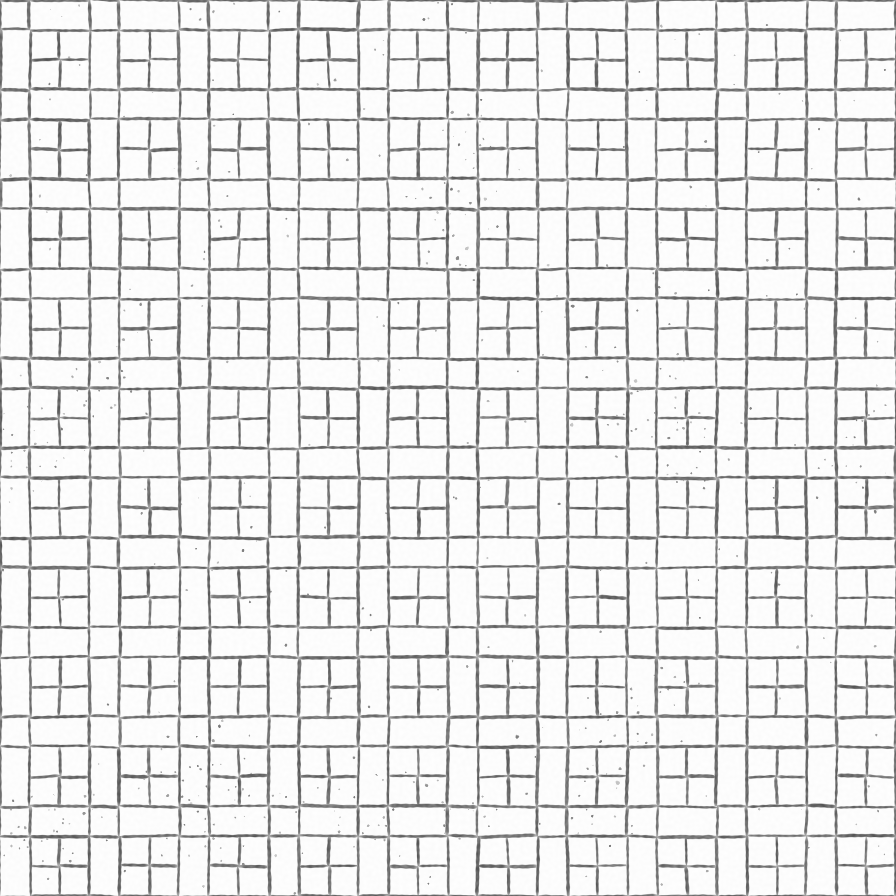
Reproduce this pattern procedurally as a Shadertoy shader.

```glsl
// Hand-drawn tile grid: each repeat holds a four-pane square framed by narrow bands.
// One stroke function draws the upright lines and, with axes swapped, the level ones;
// jittered ends, rough edges, paper grain and clustered specks add wear. All noise wraps.

#define REPEATS 10.0        // repeats across and down
#define HALF_WIDTH 0.0165   // half line width, in repeats
#define JITTER 0.012        // sideways drift of stroke ends
#define ROUGHNESS 0.007     // raggedness of stroke edges
#define INK 0.39            // stroke grey
#define PAPER 0.99          // background grey
#define JOINT_FADE 0.36     // ink lost where strokes meet
#define GRAIN 0.012         // paper texture strength
#define SPECK_CHANCE 0.17   // chance of specks inside worn patches

// Integer hash giving three values from 0 to 1
vec3 hash3(vec2 cell, float salt) {
    uvec3 v = uvec3(ivec3(vec3(cell, salt) + 0.5));
    v = v * 1664525u + 1013904223u;
    v.x += v.y * v.z; v.y += v.z * v.x; v.z += v.x * v.y;
    v ^= v >> 16u;
    v.x += v.y * v.z; v.y += v.z * v.x; v.z += v.x * v.y;
    return vec3(v >> 8u) / 16777216.0;
}

float cornerSlope(vec2 corner, vec2 offset, vec2 period, float salt) {
    float angle = 6.28319 * hash3(mod(corner, period), salt).x;
    return dot(vec2(cos(angle), sin(angle)), offset);
}

// Gradient noise, about -0.7 to 0.7; p is in repeats, frequency is per repeat
float wrapNoise(vec2 p, vec2 frequency, float salt) {
    vec2 period = REPEATS * frequency;
    p *= frequency;
    vec2 i = floor(p), f = p - i;
    vec2 u = f * f * f * (f * (f * 6.0 - 15.0) + 10.0);
    vec2 e = vec2(1, 0);
    return mix(
        mix(cornerSlope(i, f, period, salt),
            cornerSlope(i + e, f - e, period, salt), u.x),
        mix(cornerSlope(i + e.yx, f - e.yx, period, salt),
            cornerSlope(i + 1.0, f - 1.0, period, salt), u.x), u.y);
}

// Ink of the strokes running along y
float strokes(vec2 p, float pixel, float salt) {
    float rail = floor(p.x * 3.0 + 0.5);
    bool middle = mod(rail, 3.0) > 1.5;
    float cell = floor(p.y), third = floor((p.y - cell) * 3.0);
    if (middle && third < 0.5) return 0.0;

    // Frame lines split at the bands, pane lines also at the centre
    float start = middle ? third : min(third, 1.0);
    float span = (middle || third < 0.5) ? 1.0 : 2.0;
    float t = ((p.y - cell) * 3.0 - start) / span;
    float toEnd = min(t, 1.0 - t) * span / 3.0;

    vec2 id = vec2(mod(rail, 3.0 * REPEATS), cell * 3.0 + start);
    vec3 drift = hash3(id, salt), style = hash3(id, salt + 1.0);
    float center = JITTER * (2.0 * mix(drift.x, drift.y, t) - 1.0);
    center += ROUGHNESS * wrapNoise(p, vec2(3, 4), salt + 2.0);

    float joint = smoothstep(0.0, 0.06, toEnd);
    float halfWidth = HALF_WIDTH * mix(0.72, 1.2, style.x) * mix(0.75, 1.0, joint);
    halfWidth += ROUGHNESS * wrapNoise(p, vec2(12, 16), salt + 3.0);

    float edge = abs(p.x - rail / 3.0 - center) - halfWidth;
    float soft = max(0.75 * pixel, 0.008);
    float tone = 1.0 - JOINT_FADE * (1.0 - joint) - 0.14 * style.y;
    tone += 0.22 * wrapNoise(p, vec2(25, 18), salt + 4.0);
    return tone * (1.0 - smoothstep(-soft, soft, edge));
}

// Small blots in two sizes, gathered in worn patches
float specks(vec2 p, float pixel) {
    float patches = wrapNoise(p, vec2(0.5), 20.0) + 0.5 * wrapNoise(p, vec2(1), 21.0);
    float worn = smoothstep(0.08, 0.65, patches);
    float ink = 0.0;
    for (int layer = 0; layer < 2; layer++) {
        float size = float(layer), density = 12.0 - 6.0 * size;
        vec2 cell = floor(p * density);
        vec3 place = hash3(cell, 30.0 + size), look = hash3(cell, 40.0 + size);
        float chance = (0.012 + SPECK_CHANCE * worn) * mix(1.0, 0.5, size);
        if (place.z > chance) continue;
        vec2 offset = (p * density - cell - mix(vec2(0.25), vec2(0.75), place.xy)) / density;
        float radius = mix(0.006, 0.014, look.x) + 0.008 * size * look.y;
        float edge = length(offset) - radius + 0.012 * wrapNoise(p, vec2(30), 22.0);
        float soft = max(0.6 * pixel, 0.005);
        ink = max(ink, mix(0.35, 0.85, look.z) * (1.0 - smoothstep(-soft, soft, edge)));
    }
    return ink;
}

void mainImage(out vec4 fragColor, in vec2 fragCoord) {
    vec2 uv = fragCoord / iResolution.xy;
    vec2 p = REPEATS * vec2(uv.x, 1.0 - uv.y);
    float pixel = REPEATS / min(iResolution.x, iResolution.y);

    float ink = max(strokes(p, pixel, 1.0), strokes(p.yx, pixel, 10.0));
    ink = clamp(max(ink, specks(p, pixel)), 0.0, 1.1);

    float paper = PAPER + GRAIN * wrapNoise(p, vec2(20), 50.0);
    fragColor = vec4(vec3(mix(paper, INK, ink)), 1.0);
}
```
